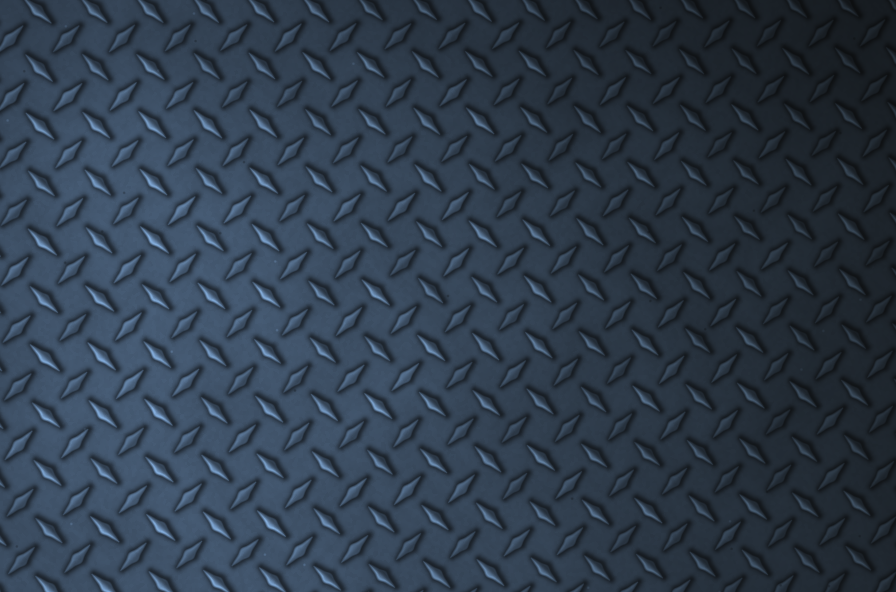
A Shadertoy shader for this texture:

```glsl
// Dark blue steel tread plate: two interleaved lattices of pointed raised lugs,
// leaning left and right in turn, each shaded from a tapered distance function.
// Side light falls off to the right; layered sines and cellular noise add wear.

#define PITCH vec2(0.0913, 0.0957)   // lattice spacing, in canvas heights
#define ORIGIN vec2(-0.0301, 0.0085) // centre of one left-leaning lug
#define TILT 0.022                   // rotation of the plate
#define RECEDE 0.0328                // perspective shrink towards the right
#define LUG_LENGTH 0.0300            // half length
#define LUG_WIDTH 0.0086             // half width at the middle
#define HALO 0.0092                  // reach of the contact shadow
#define SOFTNESS 0.0026              // half width of blurred edges
#define LIGHT vec2(-0.92, -0.39)     // direction towards the light
#define LIT_STEEL vec3(0.250, 0.332, 0.430)
#define DIM_STEEL vec3(0.088, 0.115, 0.142)
#define HAZE vec3(0.020, 0.019, 0.017) // stray light lifting the shadows

vec2 hash2(vec2 p) {
    vec2 s = vec2(dot(p, vec2(127.1, 311.7)), dot(p, vec2(269.5, 183.3)));
    return fract(sin(s) * 43758.5);
}

// Distance to the nearest scattered point, and that point's random value
vec2 cellular(vec2 p) {
    vec2 cell = floor(p), nearest = vec2(9.0, 0.0);
    for (int y = -1; y <= 1; y++)
    for (int x = -1; x <= 1; x++) {
        vec2 id = cell + vec2(x, y);
        vec2 rnd = hash2(id);
        float d = length(id + rnd - p);
        if (d < nearest.x) nearest = vec2(d, fract(rnd.x * 17.0 + rnd.y * 31.0));
    }
    return nearest;
}

// Soft cloudy stains from warped sines, about -1 to 1
float stains(vec2 p) {
    float sum = 0.0, amp = 0.5;
    for (int i = 0; i < 5; i++) {
        p += 0.7 * sin(p.yx * 1.3 + float(i) * 1.9);
        sum += amp * sin(p.x) * sin(p.y + 0.8);
        p = mat2(1.4, 1.1, -1.1, 1.4) * p;
        amp *= 0.65;
    }
    return sum;
}

// Signed distance to a spindle with a swollen middle; p.x runs along it
float lugDistance(vec2 p, float halfLength) {
    float t = min(abs(p.x) / halfLength, 1.0);
    float width = LUG_WIDTH * (0.55 * (1.0 - t * t) + 0.45 * exp(-13.0 * t * t));
    vec2 q = abs(p) - vec2(halfLength, width);
    return min(max(q.x, q.y), 0.0) + length(max(q, 0.0));
}

void mainImage(out vec4 fragColor, in vec2 fragCoord) {
    vec2 p = (fragCoord - 0.5 * iResolution.xy) / iResolution.y;
    float edge = max(SOFTNESS, 0.8 / iResolution.y);

    // Plate tone: side light, darker upper border
    float fall = smoothstep(-0.6, 0.95, p.x + 0.25 * p.y);
    vec3 steel = mix(LIT_STEEL, DIM_STEEL, fall);
    steel *= 1.0 - 0.3 * p.y * p.y - 0.17 * smoothstep(0.15, 0.5, p.y);
    steel *= 1.0 - 0.12 * smoothstep(0.55, 0.8, -p.x);

    // Wear: stains, fine grain and rare pale or dark specks
    float cloud = stains(p * 13.0);
    vec2 grain = cellular(p * 150.0);
    vec2 speck = cellular(p * 20.0);
    float speckMask = 1.0 - smoothstep(0.01, 0.07, speck.x);
    float wear = 1.0 + 0.08 * cloud + 0.05 * (grain.y - 0.5);
    wear += speckMask * (step(0.95, speck.y) * 0.3 - step(speck.y, 0.06) * 0.25);

    // Plate coordinates: rotated, with slight perspective
    float c = cos(TILT), s = sin(TILT);
    vec2 plate = mat2(c, -s, s, c) * (p - ORIGIN);
    plate /= 1.0 - RECEDE * plate.x;

    float shade = 1.0, gloss = 0.0;
    for (int k = 0; k < 2; k++) {
        float lean = k == 0 ? -1.0 : 1.0;
        vec2 grid = plate / PITCH + 0.5 * float(k);
        vec2 id = floor(grid + 0.5);
        vec2 rnd = hash2(id + 57.0 * float(k));
        vec2 local = (grid - id) * PITCH + (rnd - 0.5) * 0.0015;

        // Axes along and across the lug
        float angle = lean * 0.7854 + (rnd.x - 0.5) * 0.06;
        vec2 along = vec2(cos(angle), sin(angle));
        vec2 across = vec2(-along.y, along.x) * -lean;
        vec2 uv = vec2(dot(local, along), dot(local, across));
        float halfLength = LUG_LENGTH * (0.95 + 0.1 * rnd.y);
        float d = lugDistance(uv, halfLength);

        // Contact shadow, heavier on the side away from the light
        vec2 shadowUv = uv + vec2(dot(LIGHT, along), dot(LIGHT, across)) * 0.003;
        float reach = max(lugDistance(shadowUv, halfLength), 0.0) / HALO;
        float shadow = 0.56 * exp(-reach * reach * 1.6);
        shade *= 1.0 - shadow * smoothstep(-edge, edge, d);

        // Roof faces either side of a soft ridge, with a pale near slope
        float body = 1.0 - smoothstep(-edge, edge, d);
        float facing = dot(LIGHT, across) * smoothstep(-0.003, 0.006, uv.y);
        float rimOffset = (d + 0.0028) / 0.0024;
        float rim = exp(-rimOffset * rimOffset) * (1.0 - smoothstep(-0.002, 0.002, uv.y));
        float tone = (k == 0 ? 1.32 : 1.14) + 0.6 * facing + 0.22 * (rnd.y - 0.5);
        tone += (k == 0 ? 0.25 : 0.1) * (1.0 - smoothstep(-0.004, 0.003, uv.y));
        shade = mix(shade, tone, body);
        gloss += body * rim * (k == 0 ? 0.32 : 0.1) * (0.7 + 0.6 * rnd.x);
    }

    vec3 color = steel * wear * (shade + gloss) + HAZE;
    color += vec3(0.02, 0.03, 0.01) * gloss * (1.0 - fall);
    fragColor = vec4(clamp(color, 0.0, 1.0), 1.0);
}
```
